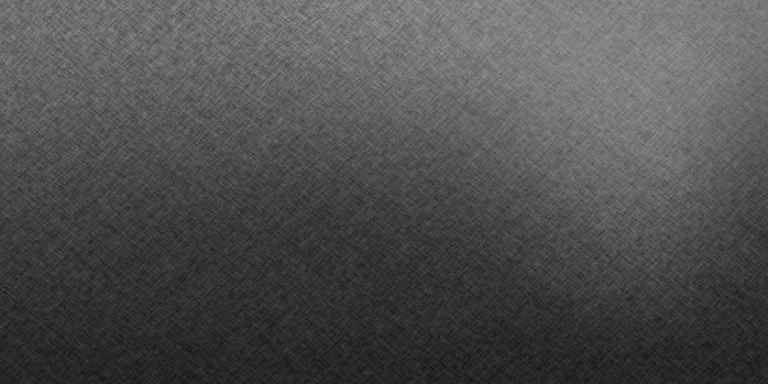
Write a Shadertoy shader that draws this texture.

```glsl
// Dark brushed fabric: crossed diagonal threads under a soft grey sheen.

const float SLOPE_RISING = 0.76;   // thread angles in radians
const float SLOPE_FALLING = -0.66;

vec2 hashGradient(vec2 cell) {
    vec3 q = fract(vec3(cell.xyx) * vec3(0.1031, 0.1030, 0.0973));
    q += dot(q, q.yzx + 33.33);
    float angle = 6.2832 * fract((q.x + q.y) * q.z);
    return vec2(cos(angle), sin(angle));
}

float gradientNoise(vec2 p) {
    vec2 cell = floor(p);
    vec2 f = p - cell;
    vec2 w = f * f * f * (f * (f * 6.0 - 15.0) + 10.0);
    vec2 e = vec2(0.0, 1.0);
    float a = dot(hashGradient(cell), f);
    float b = dot(hashGradient(cell + e.yx), f - e.yx);
    float c = dot(hashGradient(cell + e.xy), f - e.xy);
    float d = dot(hashGradient(cell + e.yy), f - e.yy);
    return mix(mix(a, b, w.x), mix(c, d, w.x), w.y);
}

// Coordinates running along (x) and across (y) a thread direction
vec2 threadSpace(vec2 p, float angle) {
    float c = cos(angle);
    float s = sin(angle);
    return vec2(c * p.x + s * p.y, c * p.y - s * p.x);
}

// Stretched noise: faint streaks, long scratches, then short fine fibres
float brushedThreads(vec2 p, float angle, float seed) {
    vec2 q = threadSpace(p, angle) + seed;
    float streaks = gradientNoise(q * vec2(1.5, 30.0));
    float scratches = gradientNoise(q * vec2(2.2, 105.0) + 17.3);
    float threads = gradientNoise(q * vec2(17.0, 145.0) + 34.6);
    float fibres = gradientNoise(q * vec2(45.0, 205.0) + 51.9);
    return 0.1 * streaks + 0.36 * scratches + 0.55 * threads + 0.85 * fibres;
}

// Smooth light falling from the top, dipping lowest at the right
float sheen(vec2 uv) {
    float offset = uv.x - 0.84;
    float dip = offset / (offset < 0.0 ? 0.2 : 0.14);
    float edge = 0.60 + 0.07 * smoothstep(0.0, 0.45, uv.x)
               - 0.24 * exp(-dip * dip);
    float dark = mix(0.15, 0.2, smoothstep(0.0, 0.32, uv.y));
    float light = mix(0.43, 0.505, smoothstep(0.15, 0.55, uv.x));
    light -= 0.04 * smoothstep(0.85, 1.0, uv.x);
    return mix(dark, light, smoothstep(-0.4, 0.4, uv.y - edge));
}

void mainImage(out vec4 fragColor, in vec2 fragCoord) {
    vec2 uv = fragCoord / iResolution.xy;
    vec2 p = fragCoord / iResolution.y;

    // Woven threads and fine grain
    float weave = brushedThreads(p, SLOPE_RISING, 3.7)
                + brushedThreads(p, SLOPE_FALLING, 11.9);
    float grain = gradientNoise(p * 205.0);

    // The weave fades where the light is strongest
    float brightness = sheen(uv);
    float glare = smoothstep(0.3, 0.8, uv.x) * smoothstep(0.3, 0.8, uv.y);
    float contrast = (0.035 + 0.15 * brightness) * mix(1.0, 0.6, glare);
    brightness += contrast * (weave + 0.75 * grain);

    vec3 tint = vec3(0.997, 1.0, 1.01);
    fragColor = vec4(clamp(brightness * tint, 0.0, 1.0), 1.0);
}
```
